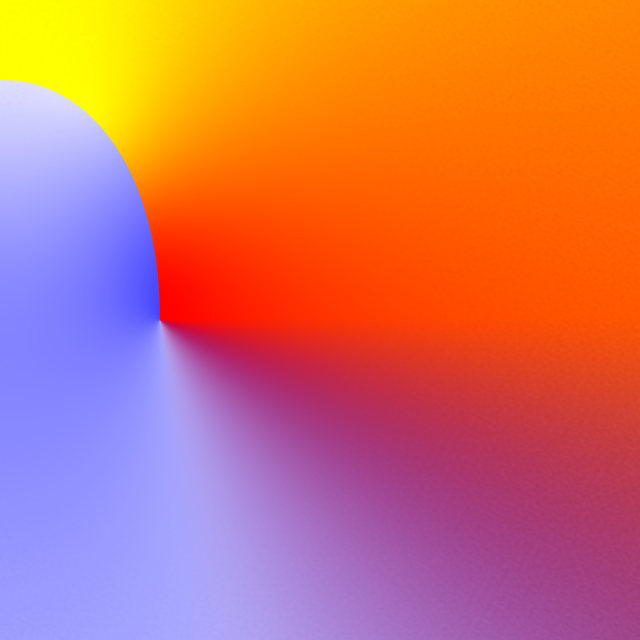
This background is drawn by a Shadertoy shader. Its source:

```glsl
// An arch that sheds one colour ramp outward (red to yellow) and one inward (blue to white).
// Each point averages the arch colours it can see, weighted by the angle they subtend;
// light from the inner wall leaves only through the open base of the arch.

const vec2 ARCH_CENTER = vec2(0.0, 0.5);
const vec2 ARCH_RADII = vec2(0.25, 0.375);
const float ROUNDNESS = 2.14; // exponent of the superellipse
const int SEGMENTS = 96;

vec2 archPoint(float angle) {
    vec2 c = vec2(cos(angle), sin(angle));
    vec2 shape = pow(max(abs(c), 1e-6), vec2(2.0 / ROUNDNESS));
    return ARCH_CENTER + ARCH_RADII * shape * vec2(sign(c.x), 1.0);
}

vec3 outerColor(float height) {
    return vec3(1.0, smoothstep(0.02, 0.68, height), 0.0);
}

vec3 innerColor(float height) {
    return mix(vec3(0.08, 0.08, 1.0), vec3(1.0), smoothstep(0.0, 0.8, height));
}

// Where the sight line from p to a wall point crosses the base line
float baseCrossing(vec2 p, vec2 wall) {
    return mix(p.x, wall.x, (ARCH_CENTER.y - p.y) / (wall.y - p.y));
}

// Share of the wall piece a-b that is seen through the base opening
float openingShare(vec2 p, vec2 a, vec2 b) {
    float xa = baseCrossing(p, a), xb = baseCrossing(p, b);
    float lo = min(xa, xb), hi = max(xa, xb), halfBase = ARCH_RADII.x;
    return clamp((min(hi, halfBase) - max(lo, -halfBase)) / max(hi - lo, 1e-6), 0.0, 1.0);
}

// Angle-weighted mean of all visible wall colours
vec3 gatherLight(vec2 p, bool inside) {
    vec3 light = vec3(0.0);
    float total = 0.0;
    vec2 a = archPoint(0.0);
    for (int i = 0; i < SEGMENTS; i++) {
        vec2 b = archPoint(3.14159 * float(i + 1) / float(SEGMENTS));
        vec2 toA = a - p, toB = b - p, wall = b - a;

        // Positive angles show the inner face, negative ones the outer face
        float angle = atan(toA.x * toB.y - toA.y * toB.x, dot(toA, toB));
        float along = clamp(-dot(toA, wall) / dot(wall, wall), 0.0, 1.0);
        float height = 1.0 - abs(1.0 - 2.0 * (float(i) + along) / float(SEGMENTS));

        float weight = abs(angle);
        if (angle > 0.0) {
            if (p.y < ARCH_CENTER.y) weight *= openingShare(p, a, b);
            else if (!inside) weight = 0.0;
        }
        light += weight * (angle > 0.0 ? innerColor(height) : outerColor(height));
        total += weight;
        a = b;
    }
    return light / max(total, 1e-6);
}

vec2 hashGradient(vec2 cell) {
    float h = fract(sin(dot(cell, vec2(127.1, 311.7))) * 43758.5);
    return vec2(cos(6.2832 * h), sin(6.2832 * h));
}

float gradientNoise(vec2 p) {
    vec2 i = floor(p), f = fract(p), u = f * f * (3.0 - 2.0 * f);
    vec2 e = vec2(0.0, 1.0);
    return mix(mix(dot(hashGradient(i), f), dot(hashGradient(i + e.yx), f - e.yx), u.x),
               mix(dot(hashGradient(i + e), f - e), dot(hashGradient(i + 1.0), f - 1.0), u.x), u.y);
}

void mainImage(out vec4 fragColor, in vec2 fragCoord) {
    vec2 p = fragCoord / iResolution.xy;
    float pixel = 1.0 / iResolution.y;

    // Approximate signed distance to the arch
    vec2 q = max(abs(p - ARCH_CENTER) / ARCH_RADII, 1e-4);
    vec2 slope = ROUNDNESS * pow(q, vec2(ROUNDNESS - 1.0)) / ARCH_RADII;
    vec2 normal = normalize(slope);
    float dist = (dot(pow(q, vec2(ROUNDNESS)), vec2(1.0)) - 1.0) / length(slope);

    // Blend both faces across the wall, elsewhere gather once
    vec3 color;
    if (p.y >= ARCH_CENTER.y && abs(dist) < 0.6 * pixel) {
        vec3 innerSide = gatherLight(p - normal * pixel, true);
        vec3 outerSide = gatherLight(p + normal * pixel, false);
        color = mix(innerSide, outerSide, smoothstep(-0.6, 0.6, dist / pixel));
    } else {
        color = gatherLight(p, dist < 0.0);
    }

    // Faint slanted grain that grows away from the arch
    vec2 grain = mat2(0.88, 0.47, -0.47, 0.88) * p * vec2(140.0, 200.0);
    color += 0.025 * gradientNoise(grain) * smoothstep(0.1, 0.9, distance(p, vec2(0.25, 0.5)));
    fragColor = vec4(clamp(color, 0.0, 1.0), 1.0);
}
```
